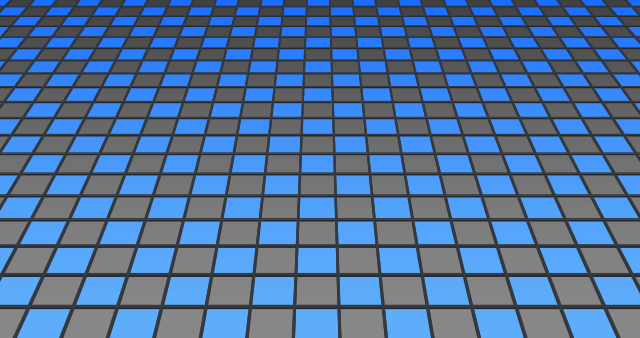
Reproduce this pattern procedurally as a WebGL 2 fragment shader.

```glsl
#version 300 es
precision highp float;
// A checkered floor of blue and gray tiles seen in perspective, split by raised
// dark bars. Each pixel is projected onto the floor plane, where the tiles and
// bars repeat at whole numbers; the tile colours brighten towards the viewer.

uniform vec2 u_resolution;
out vec4 fragColor;

// Antialiased coverage of the span lo..hi around every whole number.
float barSpan(float x, float lo, float hi, float pixel) {
    float d = x - floor(x + 0.5);
    return clamp((d - lo) / pixel + 0.5, 0.0, 1.0)
         - clamp((d - hi) / pixel + 0.5, 0.0, 1.0);
}

// Soft square wave: +1 on even cells, -1 on odd cells.
float alternate(float x, float pixel) {
    float wave = abs(mod(x - 0.5, 2.0) - 1.0) - 0.5;
    return clamp(2.0 * wave / pixel, -1.0, 1.0);
}

void main() {
    // x runs from the centre, down runs from the top edge, both in heights.
    float x = (gl_FragCoord.x - 0.5 * u_resolution.x) / u_resolution.y;
    float down = 1.0 - gl_FragCoord.y / u_resolution.y;

    // Perspective: the horizon lies above the visible area.
    float below = down + 0.9605;
    float across = x / (0.0702 * below);
    vec2 cell = vec2(across - 0.428, (1.0 / below - 0.535) / 0.02861);
    vec2 pixel = max(fwidth(cell), vec2(1e-4));

    // Checkered tiles, fading to deeper tones in the distance.
    float far = pow(1.0 - down, 1.8);
    vec3 blue = mix(vec3(0.37, 0.68, 0.985), vec3(0.10, 0.42, 0.985), far);
    vec3 gray = vec3(mix(0.53, 0.25, far));
    float checker = alternate(cell.x, pixel.x) * alternate(cell.y, pixel.y);
    vec3 color = mix(gray, blue, 0.5 + 0.5 * checker);

    // Visible bar sides: the fronts, and the flanks facing the middle.
    float front = barSpan(cell.y, -0.11 / below, 0.0, pixel.y);
    float lean = 0.003 * across;
    float flank = barSpan(cell.x, -0.033 - max(lean, 0.0),
                          0.033 - min(lean, 0.0), pixel.x);
    color = mix(color, vec3(0.14, 0.15, 0.165), max(front, flank));

    // Bar tops.
    float top = max(barSpan(cell.x, -0.033, 0.033, pixel.x),
                    barSpan(cell.y, 0.0, 0.07, pixel.y));
    color = mix(color, vec3(0.21, 0.225, 0.245), top);

    fragColor = vec4(color, 1.0);
}
```
